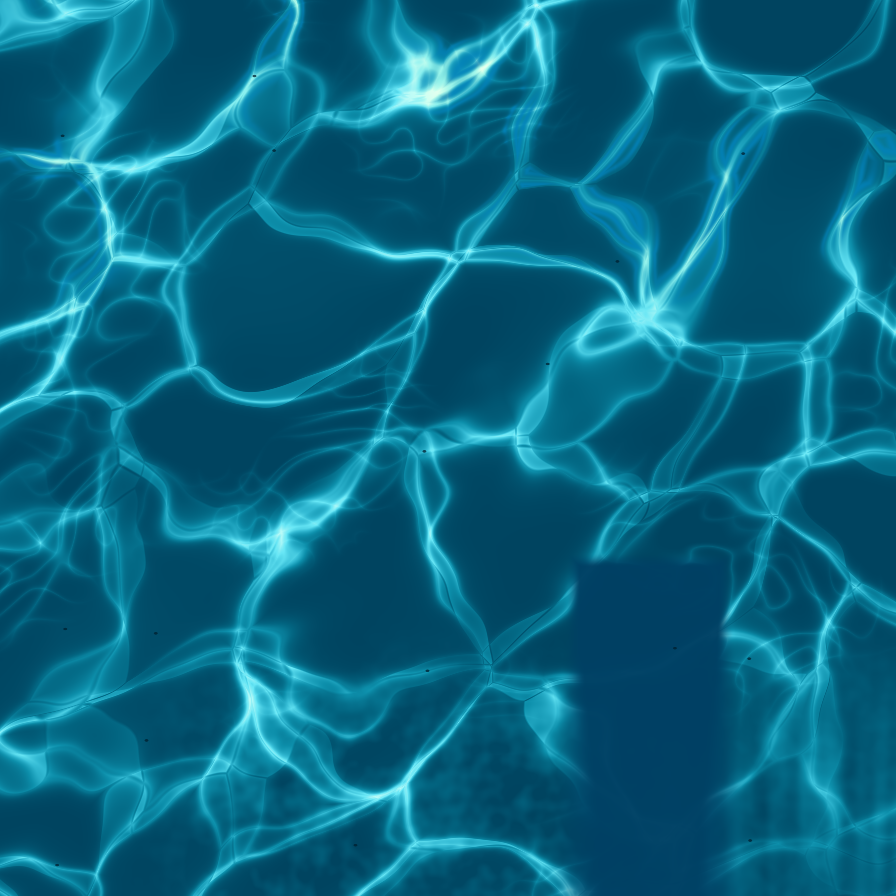
Write a WebGL 2 fragment shader that draws this texture.

```glsl
#version 300 es
precision highp float;

uniform vec2 u_resolution;
out vec4 fragColor;

const float CELLS = 6.0;          // caustic cells across the canvas
const float TILT = 0.6;           // lean of the network, radians
const vec2 STRETCH = vec2(0.82, 1.1);
const float BEND = 0.75;          // slow curvature of the lines
const float KINK = 0.09;          // small wobble of the lines
const int SHEETS = 3;             // overlapping sheets of light
const float SHEET_GAP = 0.50;
const float CORE_WIDTH = 0.024;
const float GLOW_WIDTH = 0.095;
const float CORE_LIGHT = 0.76;
const float GLOW_LIGHT = 0.13;
const float SHEET_LIGHT = 0.20;
const float THREAD_LIGHT = 0.36;

const vec3 DEEP = vec3(0.0, 0.265, 0.375);
const vec3 TEAL = vec3(0.01, 0.40, 0.51);
const vec3 CYAN = vec3(0.05, 0.56, 0.67);
const vec3 BRIGHT = vec3(0.20, 0.73, 0.83);
const vec3 PALE = vec3(0.40, 0.90, 0.96);
const vec3 GLINT = vec3(0.72, 0.98, 0.97);
const vec3 BLUE_FRINGE = vec3(0.01, 0.51, 0.73);
const vec3 SHADE = vec3(0.0, 0.25, 0.39);

vec2 hash2(vec2 p) {
    vec3 q = fract(p.xyx * vec3(0.1031, 0.1030, 0.0973));
    q += dot(q, q.yzx + 33.33);
    return fract((q.xx + q.yz) * q.zy);
}

float cornerSlope(vec2 cell, vec2 corner, vec2 f) {
    float a = 6.2832 * hash2(cell + corner + 57.0).x;
    return dot(vec2(cos(a), sin(a)), f - corner);
}

float gradientNoise(vec2 p) {
    vec2 i = floor(p), f = p - i;
    vec2 u = f * f * f * (f * (f * 6.0 - 15.0) + 10.0);
    vec2 e = vec2(0.0, 1.0);
    return mix(mix(cornerSlope(i, e.xx, f), cornerSlope(i, e.yx, f), u.x),
               mix(cornerSlope(i, e.xy, f), cornerSlope(i, e.yy, f), u.x), u.y);
}

vec2 noise2(vec2 p) {
    return vec2(gradientNoise(p), gradientNoise(p + vec2(31.7, 18.3)));
}

// x: distance to the nearest cell border, yz: cell the point belongs to
vec3 cellBorder(vec2 p) {
    vec2 home = floor(p), f = p - home;
    vec2 nearest = vec2(0.0), owner = vec2(0.0);
    float best = 9.0;
    for (int y = -1; y <= 1; y++)
    for (int x = -1; x <= 1; x++) {
        vec2 o = vec2(x, y);
        vec2 r = o + 0.05 + 0.9 * hash2(home + o + 40.0) - f;
        if (dot(r, r) < best) { best = dot(r, r); nearest = r; owner = o; }
    }
    float border = 9.0;
    for (int y = -2; y <= 2; y++)
    for (int x = -2; x <= 2; x++) {
        vec2 o = owner + vec2(x, y);
        vec2 r = o + 0.05 + 0.9 * hash2(home + o + 40.0) - f;
        vec2 gap = r - nearest;
        if (dot(gap, gap) > 0.0001)
            border = min(border, dot(0.5 * (r + nearest), normalize(gap)));
    }
    return vec3(border, home + owner);
}

float lineLight(float d) {
    d = sqrt(d * d + 0.00005);
    return CORE_LIGHT * exp(-d / CORE_WIDTH) + GLOW_LIGHT * exp(-d / GLOW_WIDTH);
}

// Thin crossing threads along the zero lines of the noise
float threads(vec2 p) {
    p += 0.7 * noise2(p * 0.7);
    return exp(-18.0 * abs(gradientNoise(p))) + 0.7 * exp(-16.0 * abs(gradientNoise(p * 1.8 + 9.0)));
}

vec3 waterColor(float light) {
    float t = light * 4.0;
    vec3 c = mix(DEEP, TEAL, clamp(t, 0.0, 1.0));
    c = mix(c, CYAN, clamp(t - 1.0, 0.0, 1.0));
    c = mix(c, BRIGHT, clamp(t - 2.0, 0.0, 1.0));
    c = mix(c, PALE, clamp(t - 3.0, 0.0, 1.0));
    return mix(c, GLINT, clamp((t - 4.0) * 0.5, 0.0, 1.0));
}

void main() {
    vec2 uv = gl_FragCoord.xy / u_resolution;
    float c = cos(TILT), s = sin(TILT);
    vec2 p = mat2(c, -s, s, c) * uv * STRETCH * CELLS + 3.0;

    // Bent sheets whose borders part and cross, leaving folded ribbons
    vec2 bent = p + BEND * noise2(p * 0.75) + KINK * noise2(p * 2.9);
    float light = 0.0, edge = 9.0;
    vec2 firstCell = vec2(0.0);
    for (int k = 0; k < SHEETS; k++) {
        float n = float(k);
        vec2 shift = SHEET_GAP * noise2(p * 0.95 + 12.0 * n) + 0.10 * noise2(p * 2.6 + 7.0 * n);
        vec3 cell = cellBorder(bent + shift * min(n, 1.0));
        float strength = clamp(0.58 - 0.12 * n + 1.3 * gradientNoise(p * 0.9 + 5.0 + 20.0 * n), 0.07, 1.15);
        light += strength * lineLight(cell.x);
        if (k == 0) firstCell = cell.yz;
        edge = min(edge, cell.x);
        float folded = step(0.5, distance(cell.yz, firstCell)) * smoothstep(0.0, 0.012, edge);
        light += SHEET_LIGHT * folded * (0.75 + 1.1 * gradientNoise(p * 2.0 + 30.0 * n));
    }

    // Ambient light and patches of fine threads
    light += 0.01 + 0.12 * gradientNoise(uv * 3.5 + 2.0);
    float patchMask = smoothstep(0.02, 0.35, gradientNoise(uv * 4.0 + 7.0));
    light += THREAD_LIGHT * patchMask * threads(p * 2.0);

    // Cloudy mottling and hanging streaks near the bottom
    float low = smoothstep(0.32, 0.14, uv.y);
    float cloud = 0.25 + gradientNoise(uv * 13.0) + 0.9 * gradientNoise(uv * 34.0) + 0.6 * gradientNoise(uv * 71.0);
    light += 0.20 * low * smoothstep(0.12, 0.3, uv.x) * max(cloud, 0.0);
    float streak = 0.6 + gradientNoise(uv * vec2(24.0, 3.0)) + 0.6 * gradientNoise(uv * vec2(60.0, 5.0));
    light = mix(light, 0.45 * light + 0.24 * max(streak, 0.0), low * smoothstep(0.6, 0.85, uv.x));

    // Upright block of shade
    float soften = mix(0.035, 0.008, smoothstep(0.0, 0.35, uv.y));
    vec2 q = abs(uv - vec2(0.725, 0.14)) - vec2(0.085, 0.235);
    float shade = smoothstep(soften, -soften, max(q.x, q.y));
    vec3 color = mix(waterColor(max(light, 0.0)), SHADE, 0.97 * shade);

    // Split colours beside strong lines in the upper part
    float fringe = smoothstep(0.02, 0.25, gradientNoise(uv * 4.5 + 15.0)) * smoothstep(0.6, 0.75, uv.y);
    float band = (edge - 0.045) / 0.02;
    color = mix(color, BLUE_FRINGE, 0.8 * fringe * exp(-band * band) * smoothstep(0.1, 0.3, light));
    color += 0.2 * fringe * smoothstep(0.6, 1.0, light) * vec3(1.0, 0.3, -0.2);

    // Sparse dark flecks
    vec2 cell = floor(uv * 9.0), seed = hash2(cell + 80.0);
    vec2 fleck = (fract(uv * 9.0) - 0.2 - 0.6 * seed) * vec2(1.0, 1.5);
    float speck = smoothstep(0.026, 0.012, length(fleck)) * step(0.85, hash2(cell + 11.0).y);
    color = mix(color, vec3(0.0, 0.12, 0.18), 0.75 * speck);

    fragColor = vec4(clamp(color, 0.0, 1.0), 1.0);
}
```
